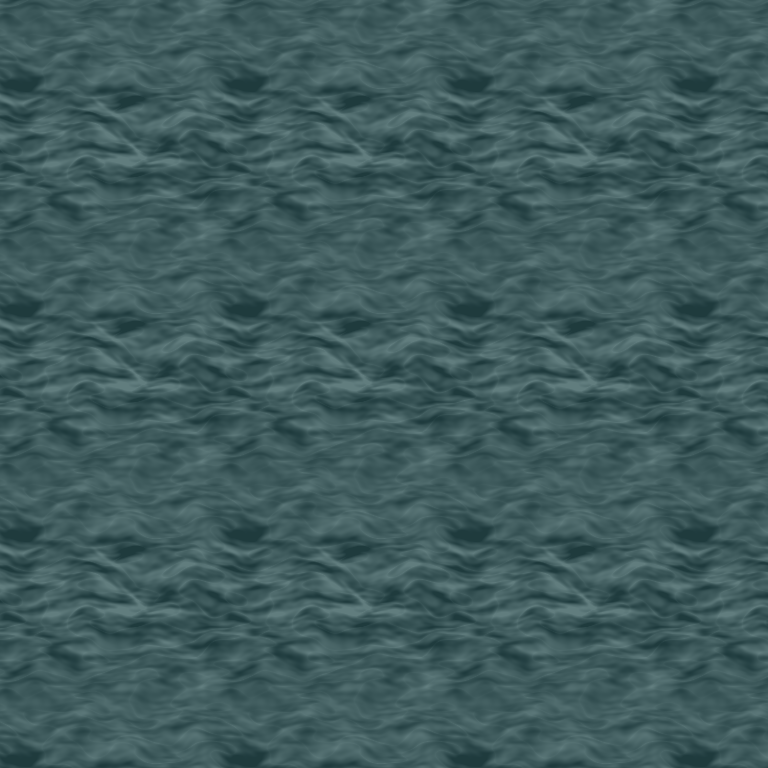
Give the GLSL for this texture, as a Shadertoy shader.

```glsl
// Tiled dark teal water surface with fine wind ripples, thin crests and dark troughs.

const float REPEATS = 3.413;               // tiles across and down
const vec3 DEEP = vec3(0.12, 0.23, 0.24);
const vec3 FOAM = vec3(0.38, 0.49, 0.495);
const float CONTRAST = 1.12;
const float CALM_ROW = 0.16;               // height in the tile, from its top, of the calm band
const float CALM_DEPTH = 0.24;
const float SLANT = 0.06;                  // how far crests bend up and down
const float CREST_WIDTH = 0.013;
const float CREST_GAIN = 0.36;
const float TROUGH_GAIN = 0.34;
const float SEAM_X = 0.93;
const float SEAM_GAIN = 0.09;
const float TAU = 6.2831853;

// Crests: centre x, centre y, half length, slope
const vec4 CRESTS[5] = vec4[5](
    vec4(0.585, 0.650, 0.070, 0.95),
    vec4(0.780, 0.722, 0.150, 0.04),
    vec4(0.005, 0.440, 0.070, 0.48),
    vec4(0.475, 0.485, 0.065, 0.70),
    vec4(0.360, 0.900, 0.080, 0.35));

// Troughs: centre x, centre y, radius x, radius y
const vec4 TROUGHS[6] = vec4[6](
    vec4(0.670, 0.635, 0.100, 0.035),
    vec4(0.040, 0.385, 0.080, 0.035),
    vec4(0.780, 0.775, 0.260, 0.026),
    vec4(0.580, 0.445, 0.090, 0.025),
    vec4(0.060, 0.520, 0.110, 0.025),
    vec4(0.410, 0.930, 0.060, 0.026));

float hash(vec2 p) {
    return fract(sin(dot(p, vec2(127.1, 311.7))) * 43758.5453);
}

// Dot product of a random unit gradient with the offset from its lattice cell
float slopeAt(vec2 cell, vec2 offset, vec2 period, float seed) {
    float angle = TAU * hash(mod(cell, period) + seed);
    return dot(vec2(cos(angle), sin(angle)), offset);
}

// Gradient noise that repeats once per tile
float tileNoise(vec2 p, vec2 period, float seed) {
    p *= period;
    vec2 i = floor(p), f = p - i;
    vec2 u = f * f * f * (f * (f * 6.0 - 15.0) + 10.0);
    vec2 e = vec2(1.0, 0.0);
    float a = slopeAt(i, f, period, seed);
    float b = slopeAt(i + e.xy, f - e.xy, period, seed);
    float c = slopeAt(i + e.yx, f - e.yx, period, seed);
    float d = slopeAt(i + e.xx, f - e.xx, period, seed);
    return mix(mix(a, b, u.x), mix(c, d, u.x), u.y);
}

// Shortest offset between two points of the repeating tile
vec2 wrapOffset(vec2 p, vec2 centre) {
    return fract(p - centre + 0.5) - 0.5;
}

// Fine ripples stretched sideways, with sharp thin ridges
float ripples(vec2 p) {
    p.y += SLANT * tileNoise(p, vec2(4.0, 5.0), 3.0);
    p.y += 0.35 * SLANT * tileNoise(p, vec2(9.0, 11.0), 17.0);
    float h = 0.28 * tileNoise(p, vec2(3.0, 8.0), 29.0);
    h += 0.50 * tileNoise(p, vec2(6.0, 19.0), 41.0);
    h += 0.42 * tileNoise(p, vec2(10.0, 34.0), 53.0);
    h += 0.22 * tileNoise(p, vec2(20.0, 52.0), 67.0);
    float ridge = exp(-12.0 * abs(tileNoise(p, vec2(5.0, 14.0), 79.0)));
    return h + 0.22 * (ridge - 0.38);
}

// The larger crests and troughs that mark each tile
float swells(vec2 p) {
    p.y += 0.2 * SLANT * tileNoise(p, vec2(11.0, 13.0), 91.0);
    float h = 0.0;
    for (int i = 0; i < CRESTS.length(); i++) {
        vec2 d = wrapOffset(p, CRESTS[i].xy);
        float along = d.x / CRESTS[i].z;
        float across = (d.y - CRESTS[i].w * d.x) / CREST_WIDTH;
        h += CREST_GAIN * exp(-along * along * along * along - across * across);
    }
    for (int i = 0; i < TROUGHS.length(); i++) {
        vec2 d = wrapOffset(p, TROUGHS[i].xy) / TROUGHS[i].zw;
        h -= TROUGH_GAIN * exp(-dot(d, d));
    }
    return h;
}

void mainImage(out vec4 fragColor, in vec2 fragCoord) {
    // Tile coordinates, counted from the top left corner
    vec2 uv = fragCoord / iResolution.xy;
    vec2 p = fract(vec2(uv.x, 1.0 - uv.y) * REPEATS);

    // Ripples flatten in the calm band
    float roughness = 0.92 - CALM_DEPTH * cos(TAU * (p.y - CALM_ROW));
    float height = CONTRAST * roughness * ripples(p) + swells(p);

    // Faint upright seam: brighter to its left, darker to its right
    float s = fract(p.x - SEAM_X);
    height += SEAM_GAIN * (s - smoothstep(0.97, 1.0, s) - 0.485);

    float tone = clamp(0.53 + height, 0.0, 1.0);
    fragColor = vec4(mix(DEEP, FOAM, tone), 1.0);
}
```
